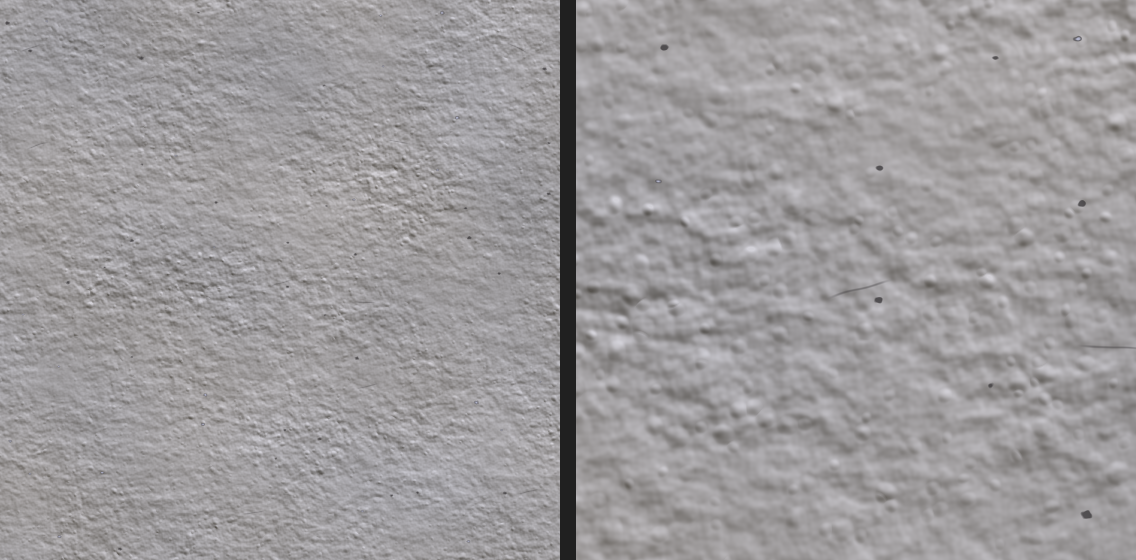
Left, the full canvas; right, a detail of the centre.
A WebGL 1 fragment shader for this texture:

```glsl
precision highp float;
// Painted rough plaster: a height field of layered gradient noise and small
// rounded blisters, lit by its slope toward a raking light from above.
// Broad stains, tiny pits and a few fine scratches are laid on top.

uniform vec2 u_resolution;

const vec3 SHADOW_COLOR = vec3(0.480, 0.468, 0.462);
const vec3 LIT_COLOR = vec3(0.710, 0.702, 0.718);
const vec3 PIT_COLOR = vec3(0.24, 0.23, 0.24);
const vec3 CHIP_COLOR = vec3(0.70, 0.71, 0.80);
const vec2 LIGHT_DIR = vec2(0.39, 0.92);
const float MEAN_TONE = 0.61;        // 0 = shadow color, 1 = lit color
const float RELIEF_CONTRAST = 0.245;
const float STAIN_CONTRAST = 0.26;
const float GRAIN_CONTRAST = 0.10;
const float SLOPE_STEP = 0.0009;     // half the distance between height samples
const float BLISTER_CELLS = 62.0;
const float BLISTER_SHARE = 0.55;
const float PIT_CELLS = 15.0;
const float PIT_SHARE = 0.20;
const float SCRATCH_CELLS = 5.0;
const float SCRATCH_SHARE = 0.28;

vec3 hash3(vec2 p) {
  vec3 q = fract(p.xyx * vec3(0.1031, 0.1030, 0.0973));
  q += dot(q, q.yxz + 33.33);
  return fract((q.xxy + q.yzz) * q.zyx);
}

float cornerSlope(vec2 cell, vec2 offset) {
  float angle = 6.28318 * hash3(cell + 17.0).x;
  return dot(vec2(cos(angle), sin(angle)), offset);
}

float gradientNoise(vec2 p) {
  vec2 i = floor(p);
  vec2 f = p - i;
  vec2 w = f * f * f * (f * (f * 6.0 - 15.0) + 10.0);
  vec2 e = vec2(1.0, 0.0);
  float low = mix(cornerSlope(i, f), cornerSlope(i + e, f - e), w.x);
  float high = mix(cornerSlope(i + e.yx, f - e.yx), cornerSlope(i + 1.0, f - 1.0), w.x);
  return mix(low, high, w.y);
}

// Height of the tallest rounded bump covering p.
float blisters(vec2 p) {
  vec2 q = p * BLISTER_CELLS;
  vec2 cell = floor(q);
  float top = 0.0;
  for (int y = -1; y <= 1; y++) {
    for (int x = -1; x <= 1; x++) {
      vec2 c = cell + vec2(float(x), float(y));
      vec3 rnd = hash3(c + 71.0);
      float size = hash3(c + 133.0).x;
      float radius = mix(0.22, 0.52, size * size);
      vec2 d = (q - c - rnd.xy) / radius;
      float dome = max(0.0, 1.0 - dot(d, d));
      top = max(top, step(rnd.z, BLISTER_SHARE) * radius * dome * dome);
    }
  }
  return top / BLISTER_CELLS;
}

// Each layer is divided by its frequency, so its weight sets its steepness.
float plasterHeight(vec2 p, float roughness) {
  vec2 warp = vec2(gradientNoise(p * 23.0), gradientNoise(p * 23.0 + 40.0));
  vec2 q = p + 0.006 * warp;
  float broad = 0.38 * gradientNoise(q * vec2(17.0, 24.0) + 5.0) / 24.0;
  float lumps = 0.75 * gradientNoise(q * vec2(40.0, 51.0) + 9.0) / 51.0;
  float grains = 0.90 * gradientNoise(q * vec2(84.0, 97.0) + 3.0) / 97.0;
  float grit = 0.55 * gradientNoise(p * 185.0 + 13.0) / 185.0;
  return broad + roughness * (lumps + grains + grit + 1.1 * blisters(q));
}

// Soft-edged mask that stays one pixel smooth at any size.
float disc(float dist, float radius, float pixel) {
  return 1.0 - smoothstep(radius - pixel, radius + pixel, dist);
}

void main() {
  vec2 p = gl_FragCoord.xy / u_resolution.y;
  float pixel = 1.0 / u_resolution.y;

  // Relief: rise of the surface along the light direction
  float roughness = clamp(0.95 + 0.75 * gradientNoise(p * 5.0 + 61.0)
                    + 0.5 * gradientNoise(p * 11.0 + 29.0), 0.5, 1.4);
  vec2 stepVec = LIGHT_DIR * SLOPE_STEP;
  float slope = (plasterHeight(p - stepVec, roughness)
               - plasterHeight(p + stepVec, roughness)) / (2.0 * SLOPE_STEP);
  slope *= slope < 0.0 ? 1.1 : 0.92;

  // Broad stains and fine surface grain
  float stain = gradientNoise(p * vec2(3.2, 2.6) + 7.0)
              + 0.6 * gradientNoise(p * 7.0 + 19.0);
  float grain = gradientNoise(p * 260.0 + 2.0);
  float tone = MEAN_TONE + RELIEF_CONTRAST * slope
             + STAIN_CONTRAST * stain + GRAIN_CONTRAST * grain;
  vec3 color = mix(SHADOW_COLOR, LIT_COLOR, clamp(tone, -0.6, 1.5));
  color += vec3(0.012, 0.003, -0.014) * gradientNoise(p * 4.0 + 83.0);

  // Pits, some of them chipped to a pale blue center
  vec2 pitCell = floor(p * PIT_CELLS);
  vec3 pit = hash3(pitCell + 211.0);
  vec3 kind = hash3(pitCell + 307.0);
  vec2 toPit = p - (pitCell + 0.15 + 0.7 * pit.xy) / PIT_CELLS;
  float pitDist = length(toPit * vec2(0.8, 1.1)) + 0.0012 * gradientNoise(p * 300.0);
  float pitRadius = mix(0.0012, 0.0030, kind.x * kind.x);
  float hasPit = step(pit.z, PIT_SHARE);
  color = mix(color, PIT_COLOR, 0.8 * hasPit * disc(pitDist, pitRadius, pixel));
  float chip = step(0.6, kind.y) * disc(pitDist, 0.65 * pitRadius, pixel);
  color = mix(color, CHIP_COLOR, hasPit * chip);

  // Short, mostly level scratches
  vec2 scratchCell = floor(p * SCRATCH_CELLS);
  vec3 scratch = hash3(scratchCell + 401.0);
  vec2 s = p - (scratchCell + 0.25 + 0.5 * scratch.xy) / SCRATCH_CELLS;
  float tilt = 1.4 * (hash3(scratchCell + 503.0).x - 0.6);
  s = vec2(cos(tilt) * s.x + sin(tilt) * s.y, cos(tilt) * s.y - sin(tilt) * s.x);
  s.y += 0.003 * gradientNoise(p * 40.0);
  float line = disc(abs(s.y), 0.0006, pixel) * (1.0 - smoothstep(0.010, 0.022, abs(s.x)));
  color = mix(color, PIT_COLOR, 0.4 * step(scratch.z, SCRATCH_SHARE) * line);

  gl_FragColor = vec4(clamp(color, 0.0, 1.0), 1.0);
}
```
